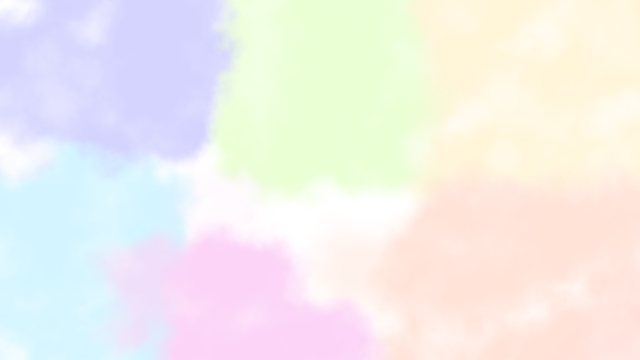
This background is drawn by a Shadertoy shader. Its source:

```glsl
// Six pastel watercolour clouds around a white gap.
// Rounded-box distances, roughened by fractal noise, give each wash its soft
// ragged rim; noisy line segments then lift out the pale wisps.

float hash(vec2 p) {
    vec3 q = fract(p.xyx * vec3(0.1031, 0.103, 0.0973));
    q += dot(q, q.yzx + 33.33);
    return fract((q.x + q.y) * q.z);
}

float noise(vec2 p) {
    vec2 i = floor(p), f = fract(p);
    f = f * f * (3.0 - 2.0 * f);
    return mix(mix(hash(i), hash(i + vec2(1, 0)), f.x),
               mix(hash(i + vec2(0, 1)), hash(i + vec2(1, 1)), f.x), f.y);
}

float fbm(vec2 p) {
    float sum = 0.0, weight = 0.5;
    for (int i = 0; i < 5; i++) {
        sum += weight * noise(p);
        p = mat2(1.6, 1.2, -1.2, 1.6) * p + 7.3;
        weight *= 0.5;
    }
    return sum / 0.97;
}

// Coverage of a cloud: rounded box with a rough, feathered rim
float cloud(vec2 p, vec2 centre, vec2 halfSize, float radius, float feather) {
    vec2 q = abs(p - centre) - halfSize + radius;
    float d = length(max(q, 0.0)) + min(max(q.x, q.y), 0.0) - radius;
    d += 0.14 * (fbm(p * 9.0 + centre * 19.0) - 0.5);
    return 1.0 - smoothstep(-feather, feather, d);
}

// Strength of a pale streak between two points
float wisp(vec2 p, vec2 a, vec2 b, float width) {
    p += 0.1 * (vec2(fbm(p * 7.0), fbm(p * 7.0 + 31.0)) - 0.5);
    vec2 ab = b - a;
    float d = length(p - a - ab * clamp(dot(p - a, ab) / dot(ab, ab), 0.0, 1.0));
    float breaks = smoothstep(0.2, 0.8, fbm(p * 9.0 + 5.0));
    return breaks * (1.0 - smoothstep(0.0, width, d));
}

void mainImage(out vec4 fragColor, in vec2 fragCoord) {
    // Height is 1; width is stretched to 16:9
    vec2 p = fragCoord / iResolution.xy * vec2(16.0 / 9.0, 1.0);

    vec3 white = vec3(1.0);
    vec3 lavender = vec3(0.83, 0.83, 1.0);
    vec3 cyan = vec3(0.83, 0.96, 1.0);
    vec3 green = vec3(0.92, 1.0, 0.835);
    vec3 yellow = vec3(1.0, 0.96, 0.85);
    vec3 peach = mix(vec3(1.0, 0.89, 0.845), vec3(1.0, 0.87, 0.85),
                     smoothstep(1.3, 1.9, p.x - p.y));
    vec3 pink = vec3(0.988, 0.83, 0.97);

    // Right side: yellow above, peach below with a faint tail
    vec3 color = white;
    color = mix(color, yellow, cloud(p, vec2(1.55, 0.83), vec2(0.43, 0.39), 0.14, 0.06));
    color = mix(color, peach, 0.45 * cloud(p, vec2(0.99, 0.24), vec2(0.11, 0.12), 0.11, 0.07));
    color = mix(color, peach, cloud(p, vec2(1.52, 0.16), vec2(0.45, 0.34), 0.25, 0.055));

    // Centre top: green, thinning toward the yellow
    color = mix(color, mix(green, yellow, 0.5),
                0.7 * cloud(p, vec2(1.14, 0.66), vec2(0.07, 0.2), 0.07, 0.06));
    color = mix(color, green, cloud(p, vec2(0.88, 0.86), vec2(0.285, 0.4), 0.2, 0.045));

    // Left side, with a cyan puff rising over the lavender
    color = mix(color, cyan, cloud(p, vec2(0.14, 0.2), vec2(0.365, 0.36), 0.18, 0.04));
    color = mix(color, lavender, cloud(p, vec2(0.24, 0.87), vec2(0.375, 0.335), 0.15, 0.035));
    color = mix(color, cyan, cloud(p, vec2(0.2, 0.52), vec2(0.11, 0.09), 0.09, 0.04));

    // Pink lobes, and a haze above them
    color = mix(color, pink, 0.13 * cloud(p, vec2(0.6, 0.42), vec2(0.12, 0.11), 0.1, 0.07));
    color = mix(color, pink, 0.7 * cloud(p, vec2(0.41, 0.19), vec2(0.12, 0.13), 0.11, 0.06));
    color = mix(color, pink, cloud(p, vec2(0.67, 0.1), vec2(0.18, 0.26), 0.16, 0.05));
    color = mix(color, pink, cloud(p, vec2(0.91, 0.0), vec2(0.14, 0.14), 0.12, 0.05));
    color = mix(color, pink, cloud(p, vec2(0.52, 0.0), vec2(0.1, 0.09), 0.08, 0.05));

    // Wisps through the yellow and the peach
    float lift = wisp(p, vec2(1.55, 0.99), vec2(1.41, 0.81), 0.09);
    lift = max(lift, 0.6 * wisp(p, vec2(1.41, 0.81), vec2(1.17, 0.58), 0.1));
    lift = max(lift, 0.6 * wisp(p, vec2(1.78, 0.7), vec2(1.6, 0.58), 0.1));
    lift = max(lift, 0.9 * wisp(p, vec2(1.8, 0.29), vec2(1.5, 0.15), 0.1));
    lift = max(lift, 0.6 * wisp(p, vec2(1.5, 0.15), vec2(1.18, 0.03), 0.1));

    // Wisps in the lavender corner and the cyan
    lift = max(lift, wisp(p, vec2(0.0, 1.0), vec2(0.07, 0.98), 0.1));
    lift = max(lift, 0.6 * wisp(p, vec2(0.27, 1.0), vec2(0.24, 0.92), 0.08));
    lift = max(lift, wisp(p, vec2(0.0, 0.6), vec2(0.07, 0.55), 0.11));
    lift = max(lift, 0.8 * wisp(p, vec2(0.25, 0.17), vec2(0.17, 0.05), 0.08));
    lift = max(lift, wisp(p, vec2(0.0, 0.05), vec2(0.02, 0.0), 0.09));
    color = mix(color, white, lift);

    // Gentle uneven density of the paint
    color = mix(color, white, 0.35 * smoothstep(0.4, 0.85, fbm(p * 7.0 + 12.0)));
    fragColor = vec4(color, 1.0);
}
```
